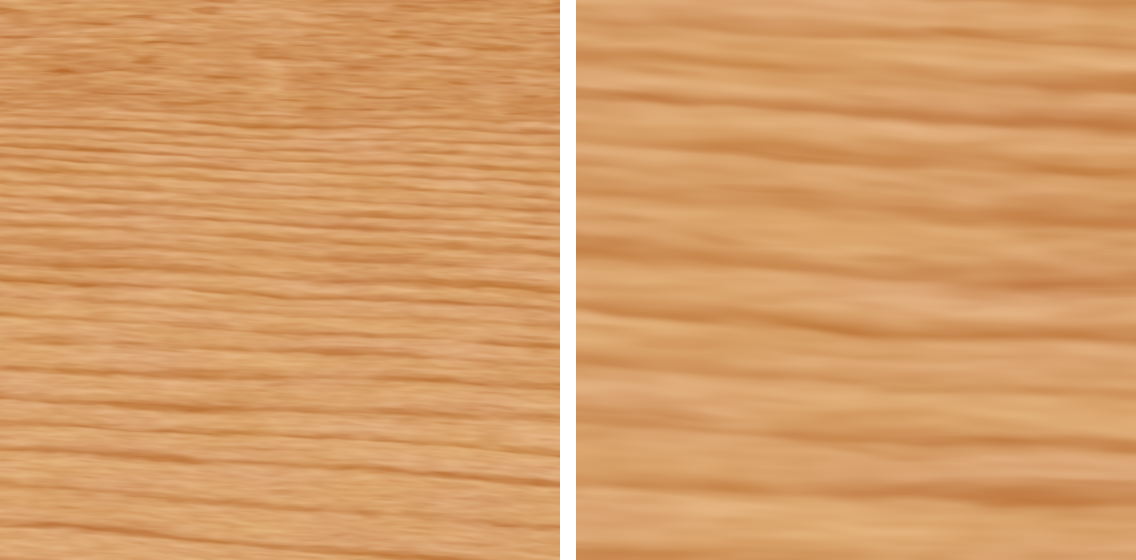
Left, the full canvas; right, a detail of the centre.
A WebGL 2 fragment shader for this texture:

```glsl
#version 300 es
precision highp float;
// Sawn oak board: gently sloping growth rings that tighten with height,
// then dissolve into a darker, finely streaked band along the top.
// Rings are a warped, repeated phase; fibres are stretched gradient noise.

uniform vec2 u_resolution;
out vec4 fragColor;

const vec3 DARK_WOOD = vec3(0.735, 0.450, 0.215);
const vec3 LIGHT_WOOD = vec3(0.885, 0.690, 0.490);
const float BASE_TONE = 0.84;      // 0 = dark wood, 1 = light wood
const float GRAIN_SLOPE = 0.047;   // fall of the rings from left to right
const float BEND = 0.014;          // slow waviness of the rings
const float RAGGED = 0.0045;       // fibrous wobble of ring edges
const float RING_RATE = 14.0;      // rings per canvas height at the bottom
const float RING_GROWTH = 22.0;    // cubic tightening with height
const float RING_WIDTH = 0.0060;   // half width of a dark ring
const float RING_DEPTH = 0.56;
const float BAND_START = 0.785;    // height of the darker top band
const float BAND_DEPTH = 0.27;
const float FIBRE_DEPTH = 0.25;
const float PORE_DEPTH = 0.36;

float hash(vec2 p) {
    vec3 q = fract(p.xyx * vec3(0.1031, 0.1030, 0.0973));
    q += dot(q, q.yzx + 33.33);
    return fract((q.x + q.y) * q.z);
}

vec2 gradient(vec2 cell) {
    float angle = 6.28318 * hash(cell);
    return vec2(cos(angle), sin(angle));
}

// Gradient noise, roughly -0.7 to 0.7
float noise(vec2 p) {
    vec2 i = floor(p), f = p - i;
    vec2 u = f * f * f * (f * (f * 6.0 - 15.0) + 10.0);
    vec2 e = vec2(1.0, 0.0);
    float low = mix(dot(gradient(i), f), dot(gradient(i + e), f - e), u.x);
    float high = mix(dot(gradient(i + e.yx), f - e.yx),
                     dot(gradient(i + e.xx), f - e.xx), u.x);
    return mix(low, high, u.y);
}

// Darkness of the growth rings at height h along the warped grain
float rings(float x, float h) {
    float rate = RING_RATE + 3.0 * RING_GROWTH * h * h;
    float phase = RING_RATE * h + RING_GROWTH * h * h * h;
    phase += 0.55 * noise(vec2(x * 0.8 + 3.7, h * 9.0));
    float id = floor(phase);
    float d = (phase - id - 0.5) / rate;

    // Each ring swells and fades along its length, softer on its upper side
    float seed = 17.0 * hash(vec2(id, 5.0));
    float swell = noise(vec2(x * 3.5 + seed, id * 7.37));
    float flicker = noise(vec2(x * 13.0 + seed, id * 3.91));
    float width = min(RING_WIDTH, 0.20 / rate) * (1.0 + 0.6 * swell);
    width *= mix(0.80, 1.35, smoothstep(-0.002, 0.002, d));
    float strength = mix(0.55, 0.95, hash(vec2(id, 11.0)));
    strength += 0.7 * swell + 0.4 * flicker;
    return clamp(strength, 0.1, 1.15) * exp(-d * d / (width * width));
}

// Fibres at four scales, from long soft bands to short fine threads
float fibres(vec2 p) {
    return 0.6 * noise(p * vec2(2.5, 32.0) + 8.3)
         + 0.9 * noise(p * vec2(6.0, 74.0) + 21.7)
         + 1.0 * noise(p * vec2(13.0, 120.0) + 40.1)
         + 0.8 * noise(p * vec2(26.0, 165.0) + 70.6);
}

// Short dark dashes, 0 to 1
float pores(vec2 p) {
    float dash = noise(p * vec2(8.0, 98.0) + 63.5)
               + 0.6 * noise(p * vec2(20.0, 150.0) + 81.2);
    return smoothstep(0.16, 0.58, dash);
}

void main() {
    vec2 uv = gl_FragCoord.xy / u_resolution;

    // Follow the grain, which levels out towards the top
    float slope = GRAIN_SLOPE * (1.0 - 0.6 * smoothstep(0.65, 0.95, uv.y));
    float h = uv.y + slope * (uv.x - 0.3);
    h += BEND * noise(vec2(uv.x * 2.2, uv.y * 3.5) + 5.1);
    vec2 grain = vec2(uv.x, h);
    float ragged = RAGGED * (noise(grain * vec2(9.0, 60.0) + 30.4)
                 + 0.6 * noise(grain * vec2(24.0, 110.0) + 55.2));

    float edge = uv.y + 0.02 * noise(vec2(uv.x * 2.0, uv.y * 25.0) + 12.6);
    float band = smoothstep(BAND_START - 0.015, BAND_START + 0.025, edge);

    // Combine rings, fibres and pores into one light-to-dark tone
    float tone = BASE_TONE - BAND_DEPTH * band;
    tone += 0.08 * band * smoothstep(0.82, 1.0, uv.y);
    tone += 0.10 * noise(grain * vec2(1.3, 7.0) + 50.9);
    tone -= RING_DEPTH * rings(uv.x, h + ragged) * (1.0 - 0.85 * band);
    tone += FIBRE_DEPTH * fibres(grain) * mix(0.85, 1.20, band);
    tone -= PORE_DEPTH * pores(grain) * mix(0.40, 0.85, band);

    vec3 colour = mix(DARK_WOOD, LIGHT_WOOD, clamp(tone, -0.1, 1.05));
    colour.b += 0.03 * noise(grain * vec2(5.0, 28.0) + 95.3);
    fragColor = vec4(colour, 1.0);
}
```
